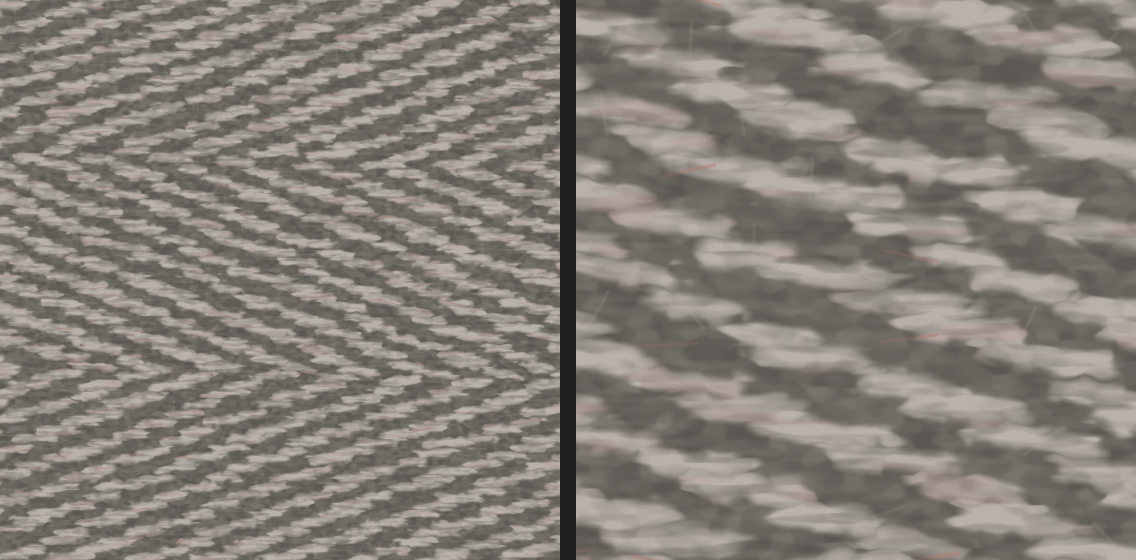
Left, the full canvas; right, a detail of the centre.
Write a Shadertoy shader that draws this texture.

```glsl
// Grey wool herringbone tweed: stepped pale floats over dark yarn, with stray pink fibres.

#define ROWS 62.0          // weft rows over the canvas height
#define FLOATS 8.0         // pale floats across one row
#define BAND_ROWS 23.0     // rows between two folds of the zigzag
#define APEX_ROW 44.0      // row where the chevrons point left
#define FLOAT_SIZE vec2(0.0365, 0.0083)  // half length and half height
#define EDGE_SOFTNESS 0.0029
#define DARK_LOW vec3(0.355, 0.340, 0.320)
#define DARK_HIGH vec3(0.470, 0.453, 0.430)
#define PALE_LOW vec3(0.515, 0.493, 0.468)
#define PALE_HIGH vec3(0.725, 0.698, 0.675)
#define PINK vec3(0.700, 0.480, 0.440)

vec2 hash2(vec2 p) {
    vec3 q = fract(p.xyx * vec3(0.1031, 0.1030, 0.0973));
    q += dot(q, q.yzx + 33.33);
    return fract((q.xx + q.yz) * q.zy);
}

// Cellular noise with blended cell values, about 0 to 1
float softCells(vec2 p) {
    vec2 cell = floor(p);
    vec2 sum = vec2(0.0);
    for (int j = -1; j <= 1; j++) {
        for (int i = -1; i <= 1; i++) {
            vec2 id = cell + vec2(i, j);
            vec2 offset = id + hash2(id) - p;
            float weight = exp(-6.0 * dot(offset, offset));
            sum += weight * vec2(hash2(id + 71.0).x, 1.0);
        }
    }
    return sum.x / sum.y;
}

// Slow sway of the cloth plus ragged yarn edges
vec2 distort(vec2 p) {
    vec2 sway = vec2(sin(p.y * 9.0 + 2.0 * sin(p.x * 5.0)),
                     sin(p.x * 7.0 + p.y * 5.0) + 0.5 * sin(p.x * 17.0 - p.y * 11.0));
    vec2 fuzz = vec2(softCells(p * vec2(60.0, 150.0)),
                     softCells(p * vec2(70.0, 110.0) + 40.0)) - 0.5;
    p.y += 0.015 * p.x;
    return p + sway * vec2(0.006, 0.003) + fuzz * vec2(0.018, 0.006);
}

// Nearest float: x = signed distance, y = its random tone
vec2 herringbone(vec2 p) {
    vec2 nearest = vec2(1.0, 0.0);
    float baseRow = floor(p.y * ROWS);
    for (int i = -1; i <= 1; i++) {
        float row = baseRow + float(i);
        float turn = mod(row - APEX_ROW + BAND_ROWS, 2.0 * BAND_ROWS) - BAND_ROWS;
        float u = p.x * FLOATS - abs(turn) / 3.0;
        vec2 rnd = hash2(vec2(floor(u), row) + 200.0);
        vec2 q = vec2((fract(u) - 0.5 + (rnd.x - 0.5) * 0.2) / FLOATS,
                      p.y - (row + 0.5 + (rnd.y - 0.5) * 0.4) / ROWS);
        q.y -= 0.1 * sign(turn) * q.x;
        vec2 size = FLOAT_SIZE * (vec2(0.78, 0.85) + vec2(0.44, 0.3) * rnd.yx);
        float overhang = max(abs(q.x) - size.x + 1.6 * size.y, 0.0);
        float d = length(vec2(overhang * 0.625, q.y)) - size.y;
        if (d < nearest.x) nearest = vec2(d, fract(rnd.x * 7.0 + rnd.y));
    }
    return nearest;
}

// Scattered thin fibres, one at most per grid cell
float fibres(vec2 p, vec2 grid, float chance, float spin, float halfLength) {
    vec2 id = floor(p * grid);
    vec2 rnd = hash2(id + 13.0);
    vec2 place = hash2(id + 57.0);
    vec2 q = p - (id + 0.5 + (place - 0.5) * 0.4) / grid;
    float angle = (rnd.y - 0.5) * spin;
    q = mat2(cos(angle), -sin(angle), sin(angle), cos(angle)) * q;
    q.y += 6.0 * (place.x - 0.5) * q.x * q.x;
    float d = length(vec2(max(abs(q.x) - halfLength, 0.0), q.y));
    float width = max(0.0019, 1.0 / iResolution.y);
    return step(rnd.x, chance) * (1.0 - smoothstep(0.0, width, d));
}

void mainImage(out vec4 fragColor, in vec2 fragCoord) {
    vec2 uv = fragCoord / iResolution.y;
    vec2 weave = herringbone(distort(uv));
    float soft = max(EDGE_SOFTNESS, 1.0 / iResolution.y);
    float pale = 1.0 - smoothstep(-soft, soft, weave.x);
    float roundness = clamp(-weave.x / FLOAT_SIZE.y, 0.0, 1.0);

    // Wool grain: long streaks on the floats, mottling on the dark yarn
    float streak = softCells(uv * vec2(42.0, 230.0) + 90.0) - 0.5;
    float mottle = softCells(uv * vec2(100.0, 140.0)) - 0.5;
    float paleTone = 0.33 + 0.55 * roundness + 0.85 * streak + 0.4 * mottle
                   + 0.2 * (weave.y - 0.5);
    float darkTone = 0.48 + 0.8 * mottle + 0.5 * streak;
    vec3 paleYarn = mix(PALE_LOW, PALE_HIGH, clamp(paleTone, 0.0, 1.0));
    vec3 darkYarn = mix(DARK_LOW, DARK_HIGH, clamp(darkTone, 0.0, 1.0));

    // Faint pink blush in thin wisps of the pale wool
    float blush = smoothstep(0.62, 0.95, softCells(uv * vec2(26.0, 150.0) + 30.0));
    paleYarn = mix(paleYarn, PINK, 0.16 * blush);
    vec3 color = mix(darkYarn, paleYarn, pale);

    // Stray pink fibres and loose pale hairs
    float pinkFibre = fibres(uv, vec2(14.0, 40.0), 0.1, 0.6, 0.016);
    float paleHair = fibres(uv + 3.0, vec2(24.0), 0.25, 6.28, 0.012);
    color = mix(color, PINK, pinkFibre * (0.2 + 0.35 * pale));
    color = mix(color, PALE_HIGH, 0.15 * paleHair);
    fragColor = vec4(color, 1.0);
}
```
